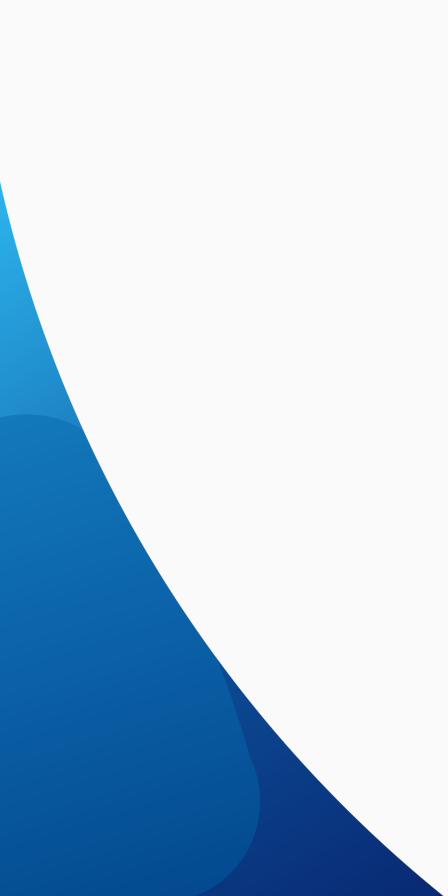
This background is drawn by a WebGL 2 fragment shader. Its source:

```glsl
#version 300 es
precision highp float;

uniform vec2 u_resolution;
out vec4 fragColor;

const vec3 PAPER = vec3(0.98, 0.98, 0.985);

// Position along the line from a to b, 0 at a and 1 at b
float along(vec2 p, vec2 a, vec2 b) {
    vec2 axis = b - a;
    return clamp(dot(p - a, axis) / dot(axis, axis), 0.0, 1.0);
}

vec3 threeStops(vec3 first, vec3 middle, vec3 last, float stop, float t) {
    vec3 upper = mix(first, middle, clamp(t / stop, 0.0, 1.0));
    return mix(upper, last, clamp((t - stop) / (1.0 - stop), 0.0, 1.0));
}

float circle(vec2 p, vec2 center, float radius) {
    return length(p - center) - radius;
}

// Tapered capsule whose sides swell between its ends
float swollenCapsule(vec2 p, vec2 a, vec2 b, float ra, float rb, float swell) {
    float h = along(p, a, b);
    float radius = mix(ra, rb, h) + swell * 4.0 * h * (1.0 - h);
    return length(p - mix(a, b, h)) - radius;
}

// Capsule with everything to the lower left of its axis filled
float lobe(vec2 p, vec2 top, vec2 bottom) {
    vec2 axis = normalize(bottom - top);
    float side = dot(p - top, vec2(-axis.y, axis.x)) + 0.05;
    float fill = max(side, p.y - top.y);
    return min(swollenCapsule(p, top, bottom, 0.247, 0.2265, 0.024), fill);
}

float coverage(float d, float pixel) {
    return 1.0 - smoothstep(-0.75 * pixel, 0.75 * pixel, d);
}

vec3 sweepColor(vec2 p) {
    float t = along(p, vec2(0.0, 1.596), vec2(0.99, 0.0));
    vec3 cyan = vec3(0.175, 0.71, 0.93);
    vec3 royal = vec3(0.045, 0.29, 0.58);
    vec3 navy = vec3(0.035, 0.16, 0.45);
    return threeStops(cyan, royal, navy, 0.63, t);
}

vec3 lobeColor(vec2 p) {
    float t = along(p, vec2(0.026, 1.076), vec2(0.376, -0.037));
    vec3 azure = vec3(0.075, 0.475, 0.73);
    vec3 cobalt = vec3(0.05, 0.40, 0.675);
    vec3 deep = vec3(0.012, 0.285, 0.56);
    return threeStops(azure, cobalt, deep, 0.37, t);
}

void main() {
    vec2 p = gl_FragCoord.xy / u_resolution.x;
    float pixel = 1.0 / u_resolution.x;

    // Blue sweep with the lobe laid over it
    float lobeMask = coverage(lobe(p, vec2(0.060, 0.828), vec2(0.354, 0.211)), pixel);
    vec3 blue = mix(sweepColor(p), lobeColor(p), lobeMask);

    // Large pale disc cuts the concave edge
    float paperMask = coverage(circle(p, vec2(2.786, 2.219), 2.855), pixel);
    fragColor = vec4(mix(blue, PAPER, paperMask), 1.0);
}
```
